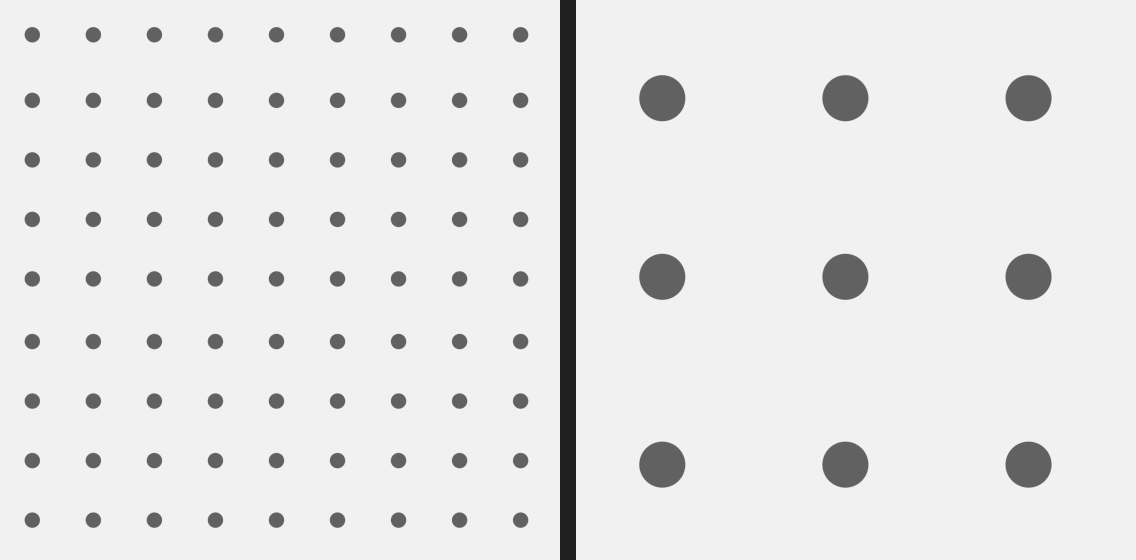
Left, the full canvas; right, a detail of the centre.
Give the GLSL for this pattern, as a WebGL 2 fragment shader.

```glsl
#version 300 es
precision highp float;

#define DOT_COUNT 9
#define FIRST_DOT vec2(0.0577, 0.0712)
#define PITCH vec2(0.109, 0.1063)
#define DOT_RADIUS 0.0137
#define MID_ROW_SHIFT 0.0055
#define TOP_ROW_SHIFT 0.0108
#define PAPER_COLOR vec3(0.945)
#define DOT_COLOR vec3(0.382)

uniform vec2 u_resolution;
out vec4 fragColor;

// Height of a row, with wider gaps below the middle and top rows
float rowHeight(int row) {
    float shift = MID_ROW_SHIFT * step(4.0, float(row))
                + TOP_ROW_SHIFT * step(8.0, float(row));
    return FIRST_DOT.y + PITCH.y * float(row) + shift;
}

// Signed distance to the nearest dot of the grid
float dotGridDistance(vec2 p) {
    float lastIndex = float(DOT_COUNT - 1);
    float column = clamp(round((p.x - FIRST_DOT.x) / PITCH.x), 0.0, lastIndex);
    float dx = p.x - FIRST_DOT.x - PITCH.x * column;

    float dy = 1.0;
    for (int row = 0; row < DOT_COUNT; row++) {
        dy = min(dy, abs(p.y - rowHeight(row)));
    }
    return length(vec2(dx, dy)) - DOT_RADIUS;
}

void main() {
    vec2 uv = gl_FragCoord.xy / u_resolution;
    float pixel = 1.0 / min(u_resolution.x, u_resolution.y);

    // Antialiased coverage over the flat ground
    float coverage = 1.0 - smoothstep(-0.75 * pixel, 0.75 * pixel, dotGridDistance(uv));
    fragColor = vec4(mix(PAPER_COLOR, DOT_COLOR, coverage), 1.0);
}
```
